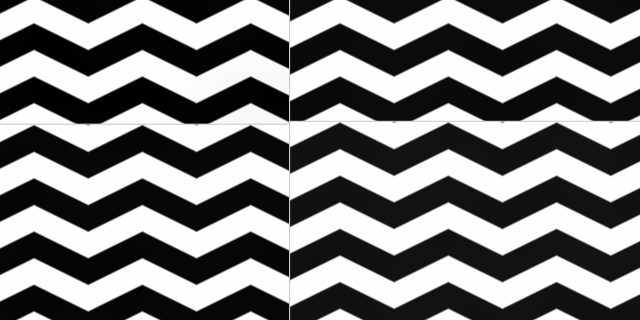
Reproduce this pattern procedurally as a Shadertoy shader.

```glsl
const vec2 PERIOD = vec2(0.3385, 0.1662);
const float AMPLITUDE = 0.0833;
const float SEAM_X = 0.905;
const float SEAM_HALF_WIDTH = 0.0019;
const float EDGE_SOFTNESS = 0.0040;

vec2 hashGradient(vec2 cell) {
    vec2 k = vec2(dot(cell, vec2(127.1, 311.7)), dot(cell, vec2(269.5, 183.3)));
    return fract(sin(k) * 43758.5) * 2.0 - 1.0;
}

float gradientNoise(vec2 p) {
    vec2 i = floor(p), f = fract(p);
    vec2 u = f * f * (3.0 - 2.0 * f);
    vec2 e = vec2(1.0, 0.0);
    float a = dot(hashGradient(i), f);
    float b = dot(hashGradient(i + e), f - e);
    float c = dot(hashGradient(i + e.yx), f - e.yx);
    float d = dot(hashGradient(i + 1.0), f - 1.0);
    return mix(mix(a, b, u.x), mix(c, d, u.x), u.y);
}

// Signed distance to zigzag bands, negative inside the dark ones;
// peak is the crest of a dark band's upper edge.
float chevronDistance(vec2 p, vec2 peak, vec2 period, float amplitude) {
    vec2 q = p - peak;
    float zigzag = 2.0 * abs(fract(q.x / period.x - 0.5) - 0.5);
    float height = (q.y + amplitude * zigzag) / period.y;
    float band = abs(fract(height - 0.25) - 0.5) - 0.25;
    float slope = 2.0 * amplitude / period.x;
    return band * period.y * inversesqrt(1.0 + slope * slope);
}

float lineMask(float dist, float halfWidth, float blur) {
    return 1.0 - smoothstep(halfWidth - blur, halfWidth + blur, abs(dist));
}

void mainImage(out vec4 fragColor, in vec2 fragCoord) {
    vec2 p = fragCoord / iResolution.y;
    float pixel = 1.0 / iResolution.y;

    // Four panels, with the horizontal seam stepping at the vertical one
    bool isRight = p.x > SEAM_X;
    float seamY = isRight ? 0.621 : 0.612;
    bool isTop = p.y > seamY;

    // Each panel has its own pattern offset and ink density
    float lowerPeakY = isRight ? 0.617 : 0.6086;
    vec2 peak = vec2(isRight ? 1.0625 : 0.1065, isTop ? 0.927 : lowerPeakY);
    float ink = isRight ? (isTop ? 0.042 : 0.068) : (isTop ? 0.010 : 0.024);
    ink += 0.018 * gradientNoise(p * 3.5);

    // Paper, faintly shaded in one panel corner
    float paper = 0.997;
    if (isTop && !isRight) {
        paper -= 0.025 * smoothstep(0.45, 0.8, p.x) * smoothstep(0.9, 0.7, p.y);
    }

    // Soft-edged chevrons
    float d = chevronDistance(p, peak, PERIOD, AMPLITUDE);
    float blur = max(EDGE_SOFTNESS, pixel);
    float tone = mix(ink, paper, smoothstep(-blur, blur, d));

    // Pale grey seams between panels
    float seamBlur = max(0.0012, 0.5 * pixel);
    float seam = max(lineMask(p.x - SEAM_X, SEAM_HALF_WIDTH, seamBlur),
                     0.85 * lineMask(p.y - seamY, SEAM_HALF_WIDTH, seamBlur));
    tone = mix(tone, 0.79, seam);

    fragColor = vec4(vec3(clamp(tone, 0.0, 1.0)), 1.0);
}
```
